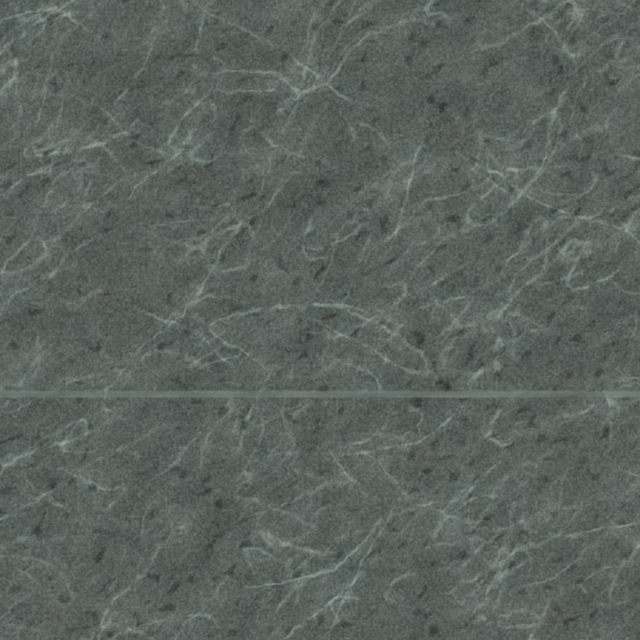
A WebGL 1 fragment shader for this texture:

```glsl
precision highp float;
// Dark grey-green marble with slanting pale veins and one horizontal joint.

uniform vec2 u_resolution;

vec2 hash2(vec2 cell) {
  vec3 h = fract(cell.xyx * vec3(0.1031, 0.1030, 0.0973));
  h += dot(h, h.yzx + 33.33);
  return fract((h.xx + h.yz) * h.zy);
}

float corner(vec2 cell, vec2 f, vec2 offset) {
  return dot(hash2(cell + offset) * 2.0 - 1.0, f - offset);
}

// Gradient noise, centred on zero
float noise(vec2 p) {
  vec2 cell = floor(p);
  vec2 f = p - cell;
  vec2 s = f * f * f * (f * (f * 6.0 - 15.0) + 10.0);
  vec2 e = vec2(1.0, 0.0);
  float bottom = mix(corner(cell, f, e.yy), corner(cell, f, e.xy), s.x);
  float top = mix(corner(cell, f, e.yx), corner(cell, f, e.xx), s.x);
  return mix(bottom, top, s.y);
}

float fbm(vec2 p, float gain) {
  float sum = 0.0;
  float amplitude = 1.0;
  for (int i = 0; i < 6; i++) {
    sum += amplitude * noise(p);
    p = 2.03 * p + 17.3;
    amplitude *= gain;
  }
  return sum;
}

// Coordinates along and across a direction
vec2 turn(vec2 p, float angle) {
  float c = cos(angle);
  float s = sin(angle);
  return vec2(c * p.x + s * p.y, c * p.y - s * p.x);
}

// Distance to the zero contour of the noise, in the units before scaling
float contourDistance(vec2 p, vec2 scale) {
  float n = noise(p);
  vec2 slope = vec2(noise(p + vec2(0.02, 0.0)) - n, noise(p + vec2(0.0, 0.02)) - n) / 0.02;
  return abs(n) / (length(slope * scale) + 0.2 * scale.y);
}

// Broken veins: x is the sharp core, y the soft halo
vec2 veins(vec2 p) {
  vec2 total = vec2(0.0);
  for (int i = 0; i < 8; i++) {
    float k = float(i);
    float angle = 0.35 + 0.18 * mod(k * 2.0, 5.0) - 1.4 * step(3.5, mod(k, 5.0));
    vec2 q = turn(p, angle);
    vec2 scale = vec2(2.8, 8.0) * (1.0 + 0.3 * k);
    float d = contourDistance(q * scale + 31.7 * k + 4.3, scale);
    float patches = smoothstep(0.0, 0.3, noise(q * vec2(3.5, 10.0) + 9.1 * k + 50.0));
    float broken = smoothstep(-0.4, 0.2, noise(q * vec2(40.0, 70.0) + 5.0 * k));
    float strength = patches * (1.0 - 0.07 * k);
    total.x += strength * broken * (1.0 - smoothstep(0.0005, 0.0031, d));
    total.y += strength * exp(-d * 140.0);
  }
  return total;
}

void main() {
  vec2 p = gl_FragCoord.xy / min(u_resolution.x, u_resolution.y);
  float y = gl_FragCoord.y / u_resolution.y;

  // Warp the stone slightly so that the veins wander
  vec2 warp = vec2(fbm(p * 7.0 + 3.0, 0.55), fbm(p * 7.0 + 60.0, 0.55));
  vec2 fine = vec2(noise(p * 60.0), noise(p * 60.0 + 80.0));
  vec2 stone = p + 0.015 * warp + 0.0045 * fine;
  vec2 grainward = turn(stone, 0.6);

  // Clouds, dark flecks and fine grain
  float tone = 0.358 + 0.056 * fbm(grainward * vec2(7.0, 11.0) + 20.0, 0.88);
  tone -= 0.09 * smoothstep(0.15, 0.5, noise(grainward * vec2(38.0, 66.0) + 7.0));
  tone += 0.055 * noise(p * 125.0) + 0.095 * noise(p * 225.0 + 40.0);

  // Pale veins, with wisps in their halos
  vec2 vein = veins(stone);
  float wisps = 0.8 + 2.2 * noise(grainward * vec2(60.0, 110.0));
  tone += 0.125 * min(vein.x, 1.1) + 0.037 * min(vein.y, 1.5) * wisps;

  vec3 color = tone * vec3(0.957, 1.03, 0.99);
  color += vec3(0.012, -0.002, -0.006) * noise(p * 16.0 + 90.0);
  color += vec3(-0.004, 0.003, 0.001) * min(vein.y, 1.0);

  // Joint: a soft pale band with a faint darker middle
  float offset = abs(y - 0.384);
  float band = 1.0 - smoothstep(0.003, 0.0075, offset);
  float middle = 1.0 - smoothstep(0.0, 0.002, offset);
  vec3 jointColor = vec3(0.445, 0.505, 0.47) + 0.16 * noise(p * vec2(16.0, 70.0));
  color = mix(color, jointColor - 0.02 * middle, 0.65 * band);

  gl_FragColor = vec4(clamp(color, 0.0, 1.0), 1.0);
}
```
